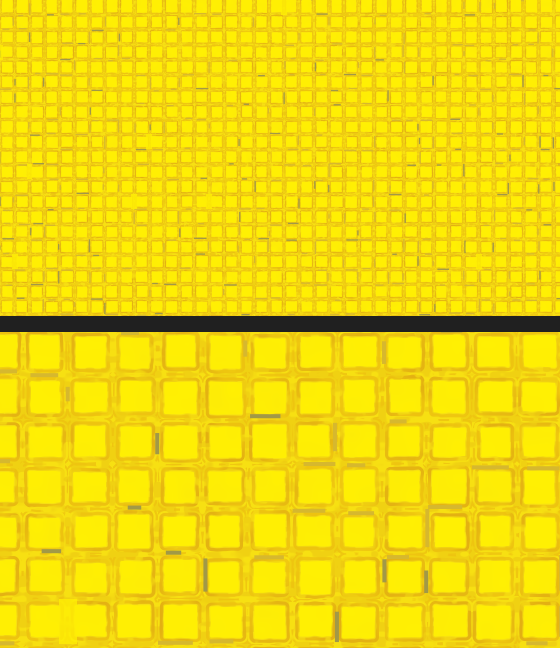
Top: the whole. Bottom: its middle third, enlarged.
A WebGL 2 fragment shader for this pattern:

```glsl
#version 300 es
precision highp float;
// A wall of small bright yellow tiles, about 37.5 across and 21 down.
// Each tile is a jittered rounded-box distance; bands of that distance draw
// its amber rim and gold joint, and hashed noise adds breaks and olive streaks.

uniform vec2 u_resolution;
out vec4 fragColor;

const float ROWS = 21.1;
const vec2 GRID_SHIFT = vec2(0.03, 0.02);

const vec3 TILE   = vec3(1.00, 0.94, 0.01);
const vec3 LIGHT  = vec3(0.97, 0.88, 0.07);
const vec3 GOLD   = vec3(0.94, 0.82, 0.07);
const vec3 AMBER  = vec3(0.93, 0.76, 0.06);
const vec3 OCHRE  = vec3(0.89, 0.69, 0.07);
const vec3 OLIVE  = vec3(0.84, 0.72, 0.18);
const vec3 GREY   = vec3(0.63, 0.60, 0.28);

float hash(vec2 p, float seed) {
    vec3 h = fract(vec3(p.xyx + seed * 7.31) * 0.1031);
    h += dot(h, h.yzx + 33.33);
    return fract((h.x + h.y) * h.z);
}

vec2 hash2(vec2 p, float seed) {
    return vec2(hash(p, seed), hash(p, seed + 1.0));
}

float noise(vec2 p, float seed) {
    vec2 i = floor(p), f = fract(p);
    f = f * f * (3.0 - 2.0 * f);
    float low = mix(hash(i, seed), hash(i + vec2(1, 0), seed), f.x);
    float high = mix(hash(i + vec2(0, 1), seed), hash(i + vec2(1, 1), seed), f.x);
    return mix(low, high, f.y);
}

float boxDistance(vec2 p, vec2 halfSize, float radius) {
    vec2 q = abs(p) - halfSize + radius;
    return length(max(q, 0.0)) + min(max(q.x, q.y), 0.0) - radius;
}

// Share of one pixel at x that lies between a and b
float band(float x, float a, float b, float px) {
    return clamp((x - a) / px + 0.5, 0.0, 1.0) - clamp((x - b) / px + 0.5, 0.0, 1.0);
}

// Stain along one joint; p.x runs along it, p.y across it
vec3 addStreak(vec3 col, vec2 p, float chance, float seed, float px) {
    vec2 id = floor(p + vec2(0.0, 0.5));
    vec2 q = vec2(fract(p.x) - 0.5, p.y - id.y);
    float centre = (hash(id, seed) - 0.5) * 0.3;
    float reach = mix(0.15, 0.45, hash(id, seed + 1.0));
    float offset = (hash(id, seed + 2.0) - 0.5) * 0.18;
    float present = step(hash(id, seed + 3.0), chance);
    float mask = band(q.x, centre - reach, centre + reach, px)
               * band(q.y, offset - 0.045, offset + 0.045, px);
    vec3 stain = mix(OLIVE, GREY, step(0.72, hash(id, seed + 4.0)));
    return mix(col, stain, mask * present);
}

// Joint and rim colours from the distance d outside a tile
vec3 jointColour(vec2 g, vec2 id, float d, float px) {
    float grain = noise(g * vec2(6.0, 9.0), 11.0);
    float tone = noise(g * 1.7, 17.0);
    vec3 joint = mix(GOLD, LIGHT, smoothstep(0.35, 0.65, grain));
    vec3 rim = mix(AMBER, OCHRE, smoothstep(0.35, 0.8, tone));
    float worn = smoothstep(0.62, 0.8, noise(g * 5.0, 23.0));
    float strength = mix(0.75, 1.0, hash(id, 29.0)) * (1.0 - 0.65 * worn);
    vec3 col = mix(joint, rim, band(d, 0.025, 0.095, px) * strength);
    // Broken inner hairline in the middle of the joint
    float dash = smoothstep(0.45, 0.6, noise(g * 7.0, 31.0));
    return mix(col, AMBER, band(d, 0.14, 0.19, px) * dash * 0.8);
}

void main() {
    float px = ROWS / u_resolution.y;
    vec2 fromTop = vec2(gl_FragCoord.x, u_resolution.y - gl_FragCoord.y);
    vec2 g = fromTop * px + GRID_SHIFT;

    // Tile with its own size and position; the top row runs off the edge
    vec2 id = floor(g);
    vec2 q = g - id - 0.5;
    if (id.y < 0.5) q.y = max(q.y, 0.0);
    vec2 halfSize = 0.345 + (hash2(id, 1.0) - 0.5) * 0.05;
    vec2 shift = (hash2(id, 3.0) - 0.5) * 0.05;
    float ripple = (noise(g * 6.0, 5.0) - 0.5) * 0.025;
    float d = boxDistance(q - shift, halfSize, 0.035) + ripple;

    // Joints, then stains lying in them
    vec3 col = jointColour(g, id, d, px);
    col = addStreak(col, g, 0.26, 41.0, px);
    col = addStreak(col, g.yx, 0.17, 53.0, px);

    // A few joints have almost faded into the tiles
    vec2 edge = floor(g + vec2(0.5, 0.0));
    col = mix(col, TILE, 0.75 * step(0.988, hash(edge, 61.0)) * step(0.3, abs(q.x)));

    // Bright tile face
    float face = clamp(0.5 - d / px, 0.0, 1.0);
    vec3 faceColour = mix(TILE, LIGHT, 0.25 * hash(id, 67.0) * noise(g * 3.0, 71.0));
    fragColor = vec4(mix(col, faceColour, face), 1.0);
}
```
